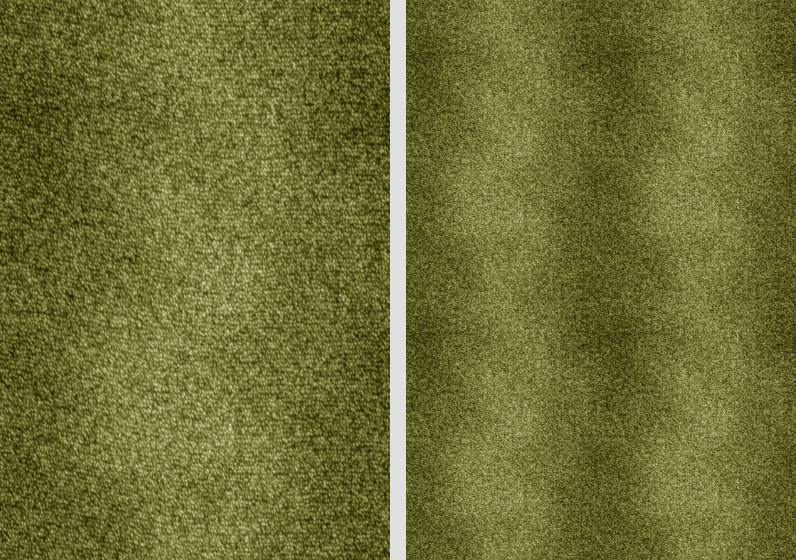
Left, the tile; right, the same tile 2 across and 2 down.
This texture is drawn by a Shadertoy shader. Its source:

```glsl
// Olive woven cloth: twill rows of tiny steep stitches with uneven brightness,
// dipping to the right, with fibre noise, mottling and a soft light fold down the
// middle. Every lattice and wave repeats a whole number of times, so it tiles.

const float TAU = 6.2831853;
const vec2 STITCHES = vec2(136.0, 128.0);   // row count is a multiple of the 8-row twill
const float ROW_DROP = 8.0;                 // rows descended across the width, also of 8
const vec2 FIBRE_CELLS = vec2(116.0, 150.0);
const vec2 MOTTLE_CELLS = vec2(48.0, 66.0);
const vec2 PATCH_CELLS = vec2(18.0, 25.0);
const vec2 CLOUD_CELLS = vec2(5.0, 7.0);

const float TWILL_SHIFT = 0.375;            // sideways step per row, in stitches
const float STITCH_SLANT = 0.4;
const float STITCH_TIGHTNESS = 4.6;
const float STITCH_JITTER = 0.65;
const float STITCH_MEAN = 0.48;             // average stitch height, removed before shading

const float BASE_TONE = 0.424;
const float STITCH_CONTRAST = 0.28;
const float FIBRE_CONTRAST = 0.18;
const float MOTTLE_CONTRAST = 0.17;
const float PATCH_CONTRAST = 0.06;
const float CLOUD_CONTRAST = 0.08;
const float FOLD_CONTRAST = 0.078;
const float ROW_BEND = 0.013;

// Two random values per lattice cell, wrapping at the period.
vec2 hash2(vec2 cell, vec2 period) {
    uvec2 q = uvec2(mod(cell + 0.5, period));
    q = q * 1664525u + 1013904223u;
    q.x += q.y * 1664525u;
    q.y += q.x * 1664525u;
    q ^= q >> 16u;
    q.x += q.y * 1664525u;
    q.y += q.x * 1664525u;
    q ^= q >> 16u;
    return vec2(q >> 8u) * exp2(-24.0);
}

float cornerSlope(vec2 cell, vec2 corner, vec2 local, vec2 period) {
    float angle = TAU * hash2(cell + corner, period).x;
    return dot(vec2(cos(angle), sin(angle)), local - corner);
}

// Gradient noise with a whole number of cells across the canvas.
float wrappedNoise(vec2 uv, vec2 cells) {
    vec2 p = uv * cells;
    vec2 cell = floor(p);
    vec2 f = p - cell;
    vec2 s = f * f * f * (f * (f * 6.0 - 15.0) + 10.0);
    float bottom = mix(cornerSlope(cell, vec2(0, 0), f, cells),
                       cornerSlope(cell, vec2(1, 0), f, cells), s.x);
    float top = mix(cornerSlope(cell, vec2(0, 1), f, cells),
                    cornerSlope(cell, vec2(1, 1), f, cells), s.x);
    return mix(bottom, top, s.y);
}

// Height of the tallest slanted stitch covering this point.
float weave(vec2 uv) {
    vec2 p = uv * STITCHES;
    p.y += ROW_DROP * uv.x;
    vec2 home = floor(p);
    float height = 0.0;
    for (int j = -1; j <= 1; j++) {
        for (int i = -1; i <= 2; i++) {
            vec2 cell = home + vec2(i, j);
            // Past the side edge a row continues as the one ROW_DROP below
            float turns = floor((cell.x + 0.5) / STITCHES.x);
            vec2 id = cell - turns * vec2(STITCHES.x, ROW_DROP);
            vec2 jitter = hash2(id, STITCHES) - 0.5;
            float sheen = 0.68 + 0.64 * hash2(id + vec2(37, 71), STITCHES).x;
            vec2 centre = cell + 0.5 + STITCH_JITTER * jitter;
            centre.x -= fract(TWILL_SHIFT * cell.y);
            vec2 d = p - centre;
            d.x += STITCH_SLANT * d.y;
            height = max(height, sheen * exp(-STITCH_TIGHTNESS * dot(d, d)));
        }
    }
    return height;
}

// Broad light: bright middle, dark sides, slightly brighter lower half.
float foldLight(vec2 uv) {
    float sway = 0.03 * sin(TAU * uv.y);
    float across = cos(TAU * (uv.x - 0.52 + sway));
    float along = cos(TAU * (uv.y - 0.38));
    return across + 0.22 * along;
}

void mainImage(out vec4 fragColor, in vec2 fragCoord) {
    vec2 uv = fragCoord / iResolution.xy;
    float cloud = wrappedNoise(uv, CLOUD_CELLS);

    // Cloth distortion: rows dip steeply on the left, run level on the right
    float bend = ROW_BEND * sin(TAU * (uv.x - 0.25));
    vec2 cloth = uv + vec2(0.004 * cloud, bend + 0.005 * cloud);

    // Layered tone
    float tone = BASE_TONE;
    tone += STITCH_CONTRAST * (weave(cloth) - STITCH_MEAN);
    tone += FIBRE_CONTRAST * wrappedNoise(cloth, FIBRE_CELLS);
    tone += MOTTLE_CONTRAST * wrappedNoise(cloth, MOTTLE_CELLS);
    tone += PATCH_CONTRAST * wrappedNoise(cloth, PATCH_CELLS);
    tone += CLOUD_CONTRAST * cloud + FOLD_CONTRAST * foldLight(uv);
    tone = clamp(tone, 0.12, 0.85);

    // Olive dye: blue falls off with the square of the tone
    fragColor = vec4(tone, tone, tone * tone, 1.0);
}
```
